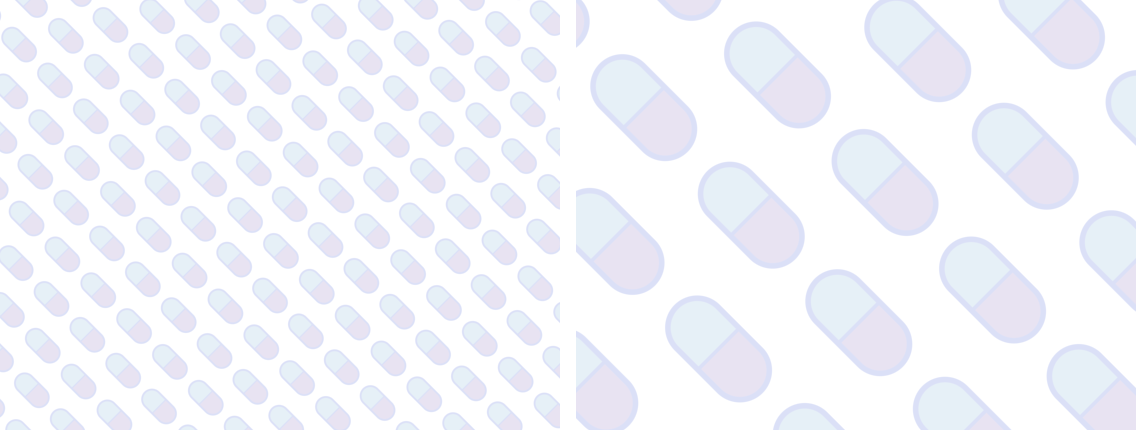
Left: the whole. Right: its middle third, enlarged.
This pattern is drawn by a WebGL 1 fragment shader. Its source:

```glsl
precision highp float;

uniform vec2 u_resolution;

// Lengths are fractions of the canvas width
const vec2 SPACING = vec2(0.07007, 0.09052);
const vec2 ANCHOR = vec2(0.4182, 0.3042);
const float COLUMN_SHIFT = 0.53;
const float CAPSULE_RADIUS = 0.0191;
const float CAPSULE_HALF_CORE = 0.0180;
const float OUTLINE_WIDTH = 0.0033;
const float SEAM_HALF_WIDTH = 0.0011;

const vec3 PAPER = vec3(1.0);
const vec3 BLUE_HALF = vec3(0.902, 0.940, 0.968);
const vec3 LILAC_HALF = vec3(0.910, 0.890, 0.950);
const vec3 OUTLINE = vec3(0.860, 0.880, 0.970);

// x runs across the capsules, y along them toward the lower right
vec2 toDiagonal(vec2 p) {
  return vec2(p.x + p.y, p.x - p.y) * inversesqrt(2.0);
}

// Offset from the nearest capsule centre, with every second column shifted
vec2 staggeredCell(vec2 p, vec2 spacing, float shift) {
  vec2 grid = p / spacing;
  float column = floor(grid.x + 0.5);
  grid.y -= shift * mod(column, 2.0);
  return (fract(grid + 0.5) - 0.5) * spacing;
}

float capsuleDistance(vec2 p, float halfCore, float radius) {
  p.y -= clamp(p.y, -halfCore, halfCore);
  return length(p) - radius;
}

// Coverage of the region where the distance is negative
float coverage(float dist, float blur) {
  return 1.0 - smoothstep(-blur, blur, dist);
}

vec3 capsuleColor(vec2 p, float dist, float blur) {
  vec3 fill = mix(LILAC_HALF, BLUE_HALF, coverage(p.y, blur));
  float seam = coverage(abs(p.y) - SEAM_HALF_WIDTH, blur);
  float interior = coverage(dist + OUTLINE_WIDTH, blur);
  return mix(OUTLINE, fill, interior * (1.0 - seam));
}

void main() {
  vec2 position = gl_FragCoord.xy / u_resolution.x;
  float blur = 0.8 / u_resolution.x;

  vec2 local = staggeredCell(toDiagonal(position - ANCHOR), SPACING, COLUMN_SHIFT);
  float dist = capsuleDistance(local, CAPSULE_HALF_CORE, CAPSULE_RADIUS);

  vec3 color = mix(PAPER, capsuleColor(local, dist, blur), coverage(dist, blur));
  gl_FragColor = vec4(color, 1.0);
}
```
